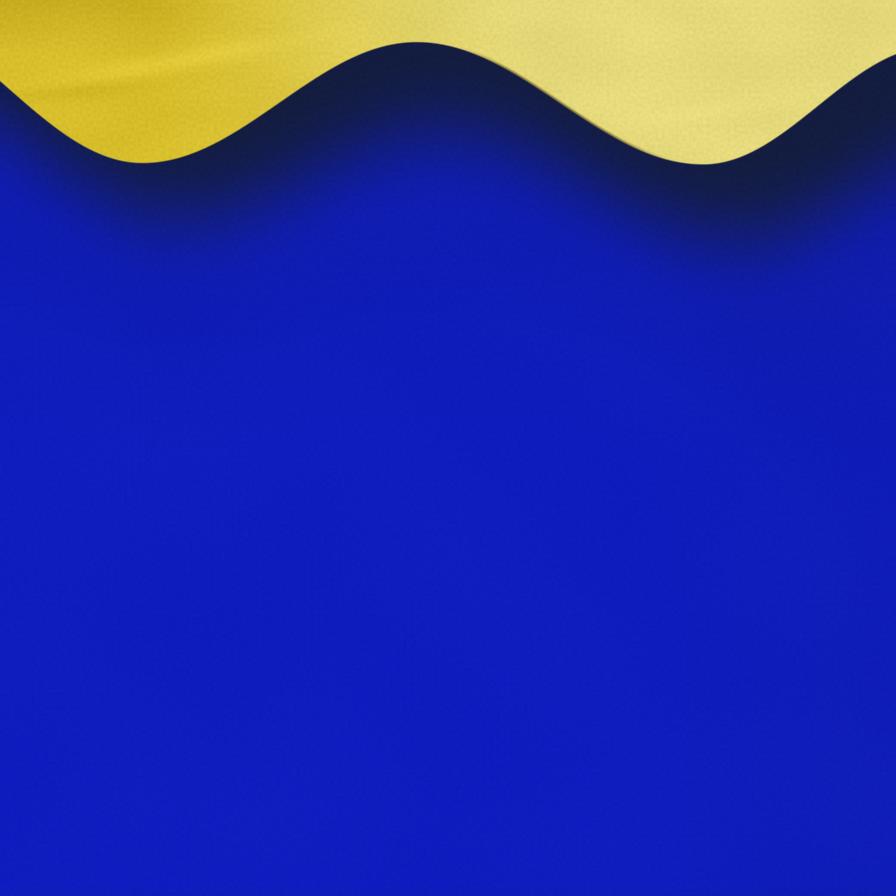
Give the GLSL for this background, as a three.js fragment shader.

```glsl
varying vec2 vUv;

const float PI = 3.14159265;
const vec3 BLUE = vec3(0.055, 0.112, 0.748);
const vec3 BLUE_DIM = vec3(0.065, 0.11, 0.66);
const vec3 SHADOW = vec3(0.075, 0.112, 0.25);
const vec3 GOLD_DEEP = vec3(0.74, 0.63, 0.09);
const vec3 GOLD = vec3(0.845, 0.745, 0.17);
const vec3 PALE_YELLOW = vec3(0.895, 0.85, 0.48);
const vec3 RIM = vec3(0.34, 0.29, 0.12);

// Gradient noise
vec2 hashGradient(vec2 cell) {
  float h = fract(sin(dot(cell, vec2(127.1, 311.7))) * 43758.5);
  return vec2(cos(2.0 * PI * h), sin(2.0 * PI * h));
}

float gradientNoise(vec2 p) {
  vec2 i = floor(p);
  vec2 f = fract(p);
  vec2 u = f * f * f * (f * (f * 6.0 - 15.0) + 10.0);
  float a = dot(hashGradient(i), f);
  float b = dot(hashGradient(i + vec2(1.0, 0.0)), f - vec2(1.0, 0.0));
  float c = dot(hashGradient(i + vec2(0.0, 1.0)), f - vec2(0.0, 1.0));
  float d = dot(hashGradient(i + vec2(1.0, 1.0)), f - vec2(1.0, 1.0));
  return mix(mix(a, b, u.x), mix(c, d, u.x), u.y);
}

// Half cosine step from 0 at start to 1 at end
float cosineStep(float start, float end, float x) {
  return 0.5 - 0.5 * cos(PI * clamp((x - start) / (end - start), 0.0, 1.0));
}

// Height of the scalloped lower border
float waveHeight(float x) {
  float y = mix(0.987, 0.818, cosineStep(-0.143, 0.159, x));
  y = mix(y, 0.953, cosineStep(0.159, 0.465, x));
  y = mix(y, 0.8165, cosineStep(0.465, 0.785, x));
  return mix(y, 0.948, cosineStep(0.785, 1.042, x));
}

// Approximate signed distance to the border, positive on the sheet
float sheetDistance(vec2 p) {
  float e = 0.002;
  float slope = (waveHeight(p.x + e) - waveHeight(p.x - e)) / (2.0 * e);
  return (p.y - waveHeight(p.x)) / sqrt(1.0 + slope * slope);
}

// Soft shadow cast downward and to the right
float castShadow(vec2 p) {
  float softened = mix(waveHeight(p.x - 0.035), 0.885, 0.25);
  float depth = softened - mix(0.06, 0.1, p.x) - p.y;
  float core = 1.0 - smoothstep(-0.085, 0.085, depth);
  float tail = exp(-max(depth + 0.03, 0.0) * 10.0);
  return clamp(mix(core, tail, 0.22), 0.0, 1.0);
}

// Faint diagonal crease in the sheet
float crease(vec2 p, vec2 center, float slope, float width, float reach) {
  vec2 d = p - center;
  float across = (d.y - slope * d.x) / width;
  float along = d.x / reach;
  return exp(-across * across - along * along);
}

vec3 backdropColor(vec2 p) {
  float dim = 0.35 * smoothstep(0.45, 0.85, p.y);
  dim += 0.3 * smoothstep(0.65, 1.0, p.x);
  dim += 0.25 * (1.0 - smoothstep(0.0, 0.012, p.y));
  vec3 color = mix(BLUE, BLUE_DIM, clamp(dim, 0.0, 1.0));
  color += 0.008 * gradientNoise(p * 5.0);
  return mix(color, SHADOW, castShadow(p));
}

vec3 sheetColor(vec2 p) {
  float paleness = smoothstep(0.16, 0.64, p.x + 0.25 * (p.y - 0.9));
  vec3 color = mix(GOLD, PALE_YELLOW, paleness);
  float corner = smoothstep(0.93, 1.02, p.y) * (1.0 - smoothstep(0.05, 0.36, p.x));
  color = mix(color, GOLD_DEEP, 0.75 * corner);
  color += 0.05 * crease(p, vec2(0.2, 0.932), 0.18, 0.012, 0.13);
  color -= 0.035 * crease(p, vec2(0.07, 0.897), 0.1, 0.01, 0.1);
  color += 0.025 * crease(p, vec2(0.78, 0.875), 0.12, 0.012, 0.08);
  return color + 0.025 * gradientNoise(p * vec2(9.0, 22.0));
}

void main() {
  float d = sheetDistance(vUv);
  float grain = gradientNoise(vUv * 260.0);

  vec3 backdrop = backdropColor(vUv) + 0.012 * grain;
  vec3 sheet = sheetColor(vUv) + 0.035 * grain;

  // Thin rim on the falling slope
  float rimZone = smoothstep(0.5, 0.58, vUv.x) * (1.0 - smoothstep(0.68, 0.76, vUv.x));
  float rim = rimZone * (1.0 - smoothstep(0.0, 0.004, d));
  sheet = mix(sheet, RIM, 0.7 * rim);

  vec3 color = mix(backdrop, sheet, smoothstep(-0.0012, 0.0012, d));
  gl_FragColor = vec4(color, 1.0);
}
```
